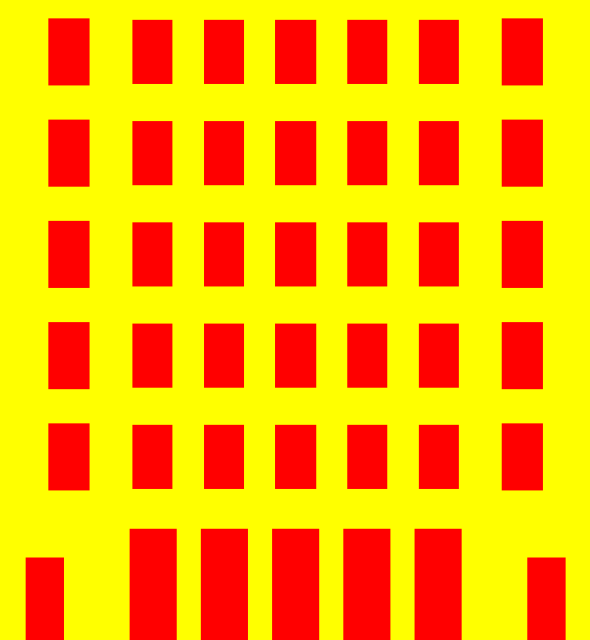
Reproduce this pattern procedurally as a WebGL 1 fragment shader.

```glsl
precision highp float;

uniform vec2 u_resolution;

// Lengths are fractions of the canvas height
#define WALL_COLOR vec3(1.0, 1.0, 0.0)
#define OPENING_COLOR vec3(1.0, 0.0, 0.0)
#define AXIS_X 0.001
#define WINDOW_PITCH vec2(0.1119, 0.1582)
#define BOTTOM_ROW_Y 0.2861
#define INNER_HALF vec2(0.03125, 0.0501)
#define OUTER_HALF vec2(0.0322, 0.0524)
#define OUTER_X 0.3542
#define DOOR_PITCH 0.1113
#define DOOR_SIZE vec2(0.0368, 0.1738)
#define SIDE_DOOR_SIZE vec2(0.02995, 0.1289)
#define SIDE_DOOR_X 0.3919

// Antialiased coverage of a box centred on the origin
float boxCoverage(vec2 offset, vec2 halfSize, float pixel) {
  vec2 edge = clamp((halfSize - abs(offset)) / pixel + 0.5, 0.0, 1.0);
  return edge.x * edge.y;
}

// Index of the nearest repeat, limited to a finite range
float nearestRepeat(float position, float pitch, float first, float last) {
  return clamp(floor(position / pitch + 0.5), first, last);
}

// Five rows of windows: five inner columns and a taller one on each side
float windows(vec2 p, float pixel) {
  float row = nearestRepeat(p.y - BOTTOM_ROW_Y, WINDOW_PITCH.y, 0.0, 4.0);
  float column = nearestRepeat(p.x, WINDOW_PITCH.x, -2.0, 2.0);
  float y = p.y - BOTTOM_ROW_Y - row * WINDOW_PITCH.y;

  // The middle column is slightly wider than its neighbours
  vec2 innerHalf = INNER_HALF;
  if (abs(column) < 0.5) innerHalf.x = OUTER_HALF.x;

  float inner = boxCoverage(vec2(p.x - column * WINDOW_PITCH.x, y), innerHalf, pixel);
  float outer = boxCoverage(vec2(abs(p.x) - OUTER_X, y), OUTER_HALF, pixel);
  return max(inner, outer);
}

// Doors stand on the bottom edge: five tall ones and a low one on each side
float doors(vec2 p, float pixel) {
  float column = nearestRepeat(p.x, DOOR_PITCH, -2.0, 2.0);
  float tall = boxCoverage(vec2(p.x - column * DOOR_PITCH, p.y), DOOR_SIZE, pixel);
  float low = boxCoverage(vec2(abs(p.x) - SIDE_DOOR_X, p.y), SIDE_DOOR_SIZE, pixel);
  return max(tall, low);
}

void main() {
  float pixel = 1.0 / u_resolution.y;
  vec2 p = gl_FragCoord.xy * pixel;
  p.x -= 0.5 * u_resolution.x * pixel + AXIS_X;

  float opening = max(windows(p, pixel), doors(p, pixel));
  gl_FragColor = vec4(mix(WALL_COLOR, OPENING_COLOR, opening), 1.0);
}
```
